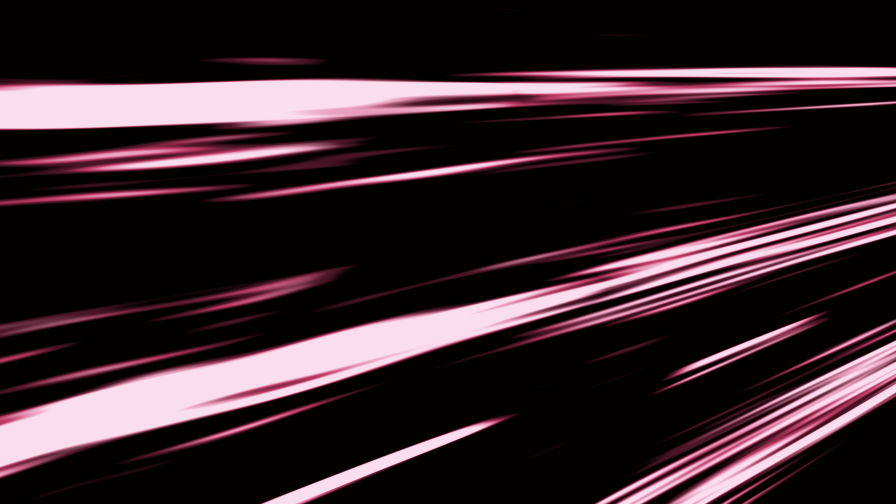
Give the GLSL for this background, as a Shadertoy shader.

```glsl
// Streaks of pale pink light on black, fanning out to the left from a vanishing
// point beyond the right edge. Stretched gradient noise in fan coordinates
// is lifted by a few soft bands, then mapped through a black-to-pink ramp.

const vec2  VANISH      = vec2(2.88, 0.873);  // in canvas heights
const vec2  COARSE_FREQ = vec2(68.0, 1.4);    // across, along the streaks
const vec2  FINE_FREQ   = vec2(135.0, 2.6);
const float COARSE_GAIN = 1.15;
const float FINE_GAIN   = 0.95;
const float BAND_GAIN   = 1.75;
const float DARKNESS    = 0.84;               // level subtracted everywhere
const float BEND        = 0.008;              // waver of the streaks
const float SKIRT_WIDTH = 2.0;                // broken fringe beside each band
const float SKIRT_LEVEL = 0.33;
const int   SAMPLES     = 4;                  // vertical smoothing

const vec3 BLACK   = vec3(0.01, 0.00, 0.00);
const vec3 MAROON  = vec3(0.29, 0.08, 0.15);
const vec3 CRIMSON = vec3(0.74, 0.22, 0.39);
const vec3 MAUVE   = vec3(0.59, 0.33, 0.42);
const vec3 ROSE    = vec3(0.91, 0.61, 0.73);
const vec3 BLUSH   = vec3(0.98, 0.87, 0.93);

// A lit sector of the fan: slope and half width, middle and reach in x.
struct Band { float slope, width, middle, reach, level; };

const int BAND_COUNT = 9;
const Band BANDS[BAND_COUNT] = Band[BAND_COUNT](
    Band(0.031, 0.018, 0.20, 0.95, 1.20),   // upper beam
    Band(0.025, 0.025, 1.45, 0.65, 0.82),
    Band(0.263, 0.022, 0.40, 0.88, 1.20),   // middle beam
    Band(0.268, 0.058, 1.65, 0.65, 0.74),
    Band(0.550, 0.078, 1.65, 0.58, 0.74),   // lower right fan
    Band(0.374, 0.0065, 0.72, 0.28, 1.10),  // lone slivers
    Band(0.403, 0.013, 1.48, 0.20, 0.74),
    Band(0.085, 0.045, 0.60, 1.25, 0.40),   // faint scatter
    Band(0.205, 0.055, 0.25, 0.60, 0.38));

float hash(vec2 p) {
    vec3 q = fract(p.xyx * vec3(0.1031, 0.1030, 0.0973));
    q += dot(q, q.yzx + 33.33);
    return fract((q.x + q.y) * q.z);
}

float cornerSlope(vec2 cell, vec2 offset) {
    float angle = 6.2832 * hash(cell);
    return dot(vec2(cos(angle), sin(angle)), offset);
}

float gradientNoise(vec2 p) {
    vec2 i = floor(p), f = p - i;
    vec2 u = f * f * f * (f * (f * 6.0 - 15.0) + 10.0);
    vec2 e = vec2(1.0, 0.0);
    return mix(mix(cornerSlope(i, f), cornerSlope(i + e.xy, f - e.xy), u.x),
               mix(cornerSlope(i + e.yx, f - e.yx), cornerSlope(i + e.xx, f - e.xx), u.x), u.y);
}

// Strongest band at a fan position: flat core, tapering ends, dim skirt.
float bandLevel(float slope, float x) {
    float level = 0.0;
    for (int i = 0; i < BAND_COUNT; i++) {
        Band b = BANDS[i];
        vec2 q = vec2((slope - b.slope) / b.width, (x - b.middle) / b.reach);
        vec2 s = q / vec2(SKIRT_WIDTH, 1.1);
        q *= q;
        s *= s;
        float core = exp(-dot(q, q));
        float skirt = SKIRT_LEVEL * exp(-dot(s, s));
        level = max(level, b.level * max(core, skirt));
    }
    return level;
}

vec3 ramp(float light, float greyness) {
    vec3 middle = mix(CRIMSON, MAUVE, greyness);
    vec3 col = mix(BLACK, MAROON, smoothstep(-0.06, 0.16, light));
    col = mix(col, middle, smoothstep(0.15, 0.34, light));
    col = mix(col, ROSE, smoothstep(0.31, 0.48, light));
    return mix(col, BLUSH, smoothstep(0.45, 0.64, light));
}

vec3 streaks(vec2 p) {
    // Fan coordinates: slope of the ray to the vanishing point, and x.
    float slope = (VANISH.y - p.y) / (VANISH.x - p.x);
    slope += BEND * gradientNoise(vec2(slope * 6.0, p.x * 1.4) + 17.0);
    vec2 fan = vec2(slope, p.x);

    float grain = COARSE_GAIN * gradientNoise(fan * COARSE_FREQ + 40.0)
                + FINE_GAIN * gradientNoise(fan * FINE_FREQ + 90.0);
    float light = BAND_GAIN * bandLevel(slope, p.x) + grain - DARKNESS;
    float greyness = smoothstep(-0.1, 0.3, gradientNoise(fan * vec2(25.0, 2.0) + 60.0));
    return ramp(light, greyness);
}

void mainImage(out vec4 fragColor, in vec2 fragCoord) {
    vec3 col = vec3(0.0);
    for (int i = 0; i < SAMPLES; i++) {
        float shift = (float(i) + 0.5) / float(SAMPLES) - 0.5;
        col += streaks((fragCoord + vec2(0.0, shift)) / iResolution.y);
    }
    fragColor = vec4(col / float(SAMPLES), 1.0);
}
```
